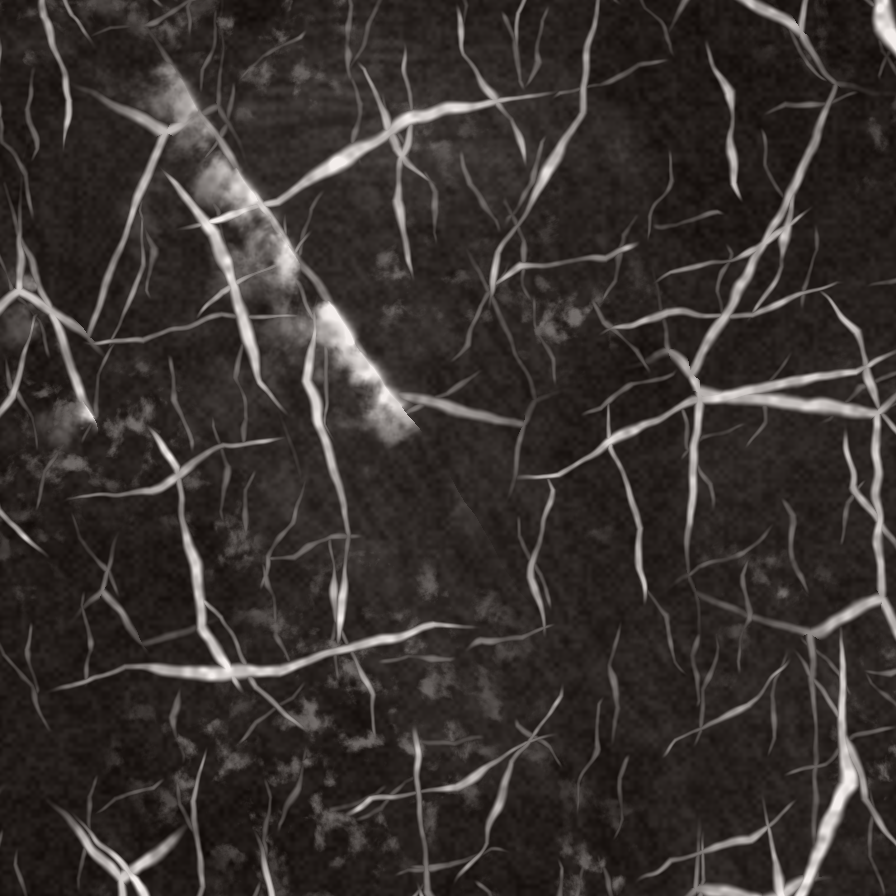
This texture is drawn by a WebGL 2 fragment shader. Its source:

```glsl
#version 300 es
precision highp float;
// Dark brown-black marble crossed by pale calcite veins.
// A mottled, striated body carries cracked cell borders, scattered tapering
// veins in several sizes, and two shattered diagonal shear bands.
uniform vec2 u_resolution;
out vec4 fragColor;

const float BODY_DARK = 0.052;
const float BODY_RANGE = 0.125;
const float GRAIN = 0.10;
const float STREAKS = 0.13;
const float SPECKS = 0.36;
const float CALCITE = 0.93;
const float SOFTNESS = 0.0026;
const float WARP = 0.03;
const vec3 WARM_TINT = vec3(0.022, 0.0, -0.010);

float hash(vec2 p) {
    return fract(sin(dot(p, vec2(127.1, 311.7))) * 43758.5453);
}

vec2 hash2(vec2 p) {
    return vec2(hash(p), hash(p + 57.3));
}

float noise(vec2 p) {
    vec2 i = floor(p), f = fract(p);
    f = f * f * (3.0 - 2.0 * f);
    return mix(mix(hash(i), hash(i + vec2(1, 0)), f.x),
               mix(hash(i + vec2(0, 1)), hash(i + vec2(1, 1)), f.x), f.y);
}

float fbm(vec2 p) {
    float sum = 0.0, amp = 0.5;
    for (int i = 0; i < 5; i++) {
        sum += amp * noise(p);
        p = mat2(0.8, 0.6, -0.6, 0.8) * p * 2.03 + 7.1;
        amp *= 0.5;
    }
    return sum;
}

float softLine(float dist, float width) {
    return 1.0 - smoothstep(width * 0.3, width + max(SOFTNESS, 1.2 / u_resolution.y), dist);
}

// Scattered, kinked and tapering veins, mostly steep, a few shallow.
float veins(vec2 p, float scale, float density, float width, float seed) {
    vec2 q = p * scale, cell = floor(q);
    float sum = 0.0;
    for (int j = -1; j <= 1; j++)
    for (int i = -1; i <= 1; i++) {
        vec2 id = cell + vec2(i, j);
        vec2 place = hash2(id + seed), kind = hash2(id + seed + 17.7);
        if (kind.x > density) continue;
        float shape = hash(id + seed + 31.9);
        float angle = shape < 0.22 ? mix(0.1, 0.7, kind.y) : mix(1.1, 2.3, kind.y);
        vec2 dir = vec2(cos(angle), sin(angle)), d = q - id - place;
        float along = dot(d, dir), across = dir.x * d.y - dir.y * d.x;
        across += 0.22 * (abs(fract(along * 0.9 + place.x) - 0.5) - 0.25);
        float reach = along / mix(0.45, 0.88, place.y);
        float taper = max(1.0 - reach * reach, 0.0);
        float swell = noise(q * 5.0 + seed);
        float line = softLine(abs(across) / scale, width * taper * mix(0.25, 1.5, swell * swell));
        sum = max(sum, line * smoothstep(0.0, 0.4, taper) * mix(0.3, 1.0, swell));
    }
    return sum;
}

// Joined cracks along the borders of stretched cells.
float cracks(vec2 p, vec2 scale, float width) {
    vec2 q = p * scale, cell = floor(q), near = vec2(9.0), next = vec2(9.0);
    for (int j = -1; j <= 1; j++)
    for (int i = -1; i <= 1; i++) {
        vec2 id = cell + vec2(i, j), v = id + hash2(id + 4.6) - q;
        if (dot(v, v) < dot(near, near)) { next = near; near = v; }
        else if (dot(v, v) < dot(next, next)) next = v;
    }
    float edge = (dot(next, next) - dot(near, near)) / (2.0 * length(next - near));
    float presence = smoothstep(0.42, 0.75, noise(p * 6.0 + 21.0));
    return softLine(edge / scale.x, width * presence) * presence;
}

// A sharp rim from a to b, with broken fragments on its lower left side.
float shearBand(vec2 p, vec2 a, vec2 b, float spread) {
    vec2 ab = b - a;
    float t = clamp(dot(p - a, ab) / dot(ab, ab), 0.0, 1.0);
    vec2 v = p - a - ab * t;
    float dist = length(v), side = ab.x * v.y - ab.y * v.x;
    float halo = exp(-dist / (side < 0.0 ? spread : spread * 0.1));
    float strength = smoothstep(-0.2, 0.65, t);
    float rim = softLine(dist, 0.005 * strength) * mix(0.35, 0.9, noise(p * 30.0)) * strength;
    float rubble = smoothstep(0.44, 0.72, fbm(p * 19.0) + 0.12 * (halo - 0.5));
    return max(rim, rubble * halo * mix(0.35, 1.0, strength));
}

void main() {
    vec2 p = gl_FragCoord.xy / u_resolution.y;
    vec2 warp = vec2(fbm(p * 5.0), fbm(p * 5.0 + 40.0)) - 0.5;
    vec2 w = p + WARP * warp + 0.006 * (vec2(noise(p * 38.0), noise(p * 38.0 + 9.0)) - 0.5);

    // Body: clouds, fine grain, and brushed streaks in two directions
    float cloud = fbm(p * 4.5 + 2.0 * warp);
    float grain = 0.6 * noise(p * 190.0) + 0.4 * noise(p * 85.0) - 0.5;
    float level = noise(vec2(w.x * 16.0, w.y * 120.0)) * smoothstep(0.3, 0.05, length(p - vec2(0.4, 0.9)));
    float slant = noise(vec2(dot(w, vec2(0.87, 0.5)) * 110.0, dot(w, vec2(-0.5, 0.87)) * 13.0));
    slant *= smoothstep(0.45, 0.7, noise(p * 4.0 + 13.0));
    float body = BODY_DARK + BODY_RANGE * cloud + GRAIN * grain + STREAKS * (level + 0.7 * slant) * cloud;

    // Clustered pale specks
    float cluster = smoothstep(0.42, 0.72, fbm(p * 6.0 + 70.0));
    float specks = SPECKS * cluster * smoothstep(0.5, 0.8, fbm(w * 48.0 + 3.0));

    // Veins
    float light = max(veins(w, 3.2, 0.8, 0.0085, 2.0), 0.8 * veins(w, 6.0, 0.65, 0.005, 11.0));
    light = max(light, 0.38 * veins(w, 12.0, 0.6, 0.003, 23.0));
    light = max(light, 0.75 * cracks(w, vec2(5.5, 3.5), 0.0045));
    light = max(light, shearBand(w, vec2(0.13, 1.02), vec2(0.45, 0.54), 0.06));
    light = max(light, shearBand(w, vec2(0.0, 0.80), vec2(0.10, 0.53), 0.03));
    light *= 0.78 + 0.44 * noise(p * 110.0);

    float tone = mix(body, CALCITE, clamp(max(light, specks), 0.0, 1.0));
    fragColor = vec4(clamp(tone + WARM_TINT, 0.0, 1.0), 1.0);
}
```
